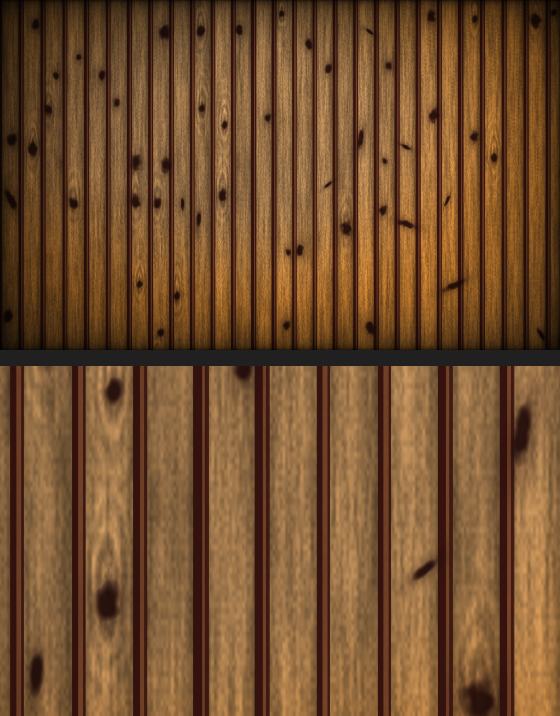
Top: the whole. Bottom: its middle third, enlarged.
This texture is drawn by a Shadertoy shader. Its source:

```glsl
// Vertical wooden wall boards with double dark grooves, fine grain and knots.
// Board space has one unit per board; hashed cells scatter tilted knots,
// then a warm tint and a vignette light the whole wall.

const float BOARDS = 26.5;
const float TAU = 6.2832;
const vec3 TAN_WOOD = vec3(0.67, 0.50, 0.315);
const vec3 ORANGE_WOOD = vec3(0.75, 0.475, 0.18);
const vec3 GROOVE_DARK = vec3(0.19, 0.065, 0.05);
const vec3 GROOVE_RIDGE = vec3(0.40, 0.21, 0.125);
const vec3 KNOT_DARK = vec3(0.11, 0.035, 0.03);

float hash(vec2 p) {
    return fract(sin(dot(p, vec2(127.1, 311.7))) * 43758.5453);
}

float noise(vec2 p) {
    vec2 i = floor(p), f = fract(p);
    f = f * f * (3.0 - 2.0 * f);
    return mix(mix(hash(i), hash(i + vec2(1, 0)), f.x),
               mix(hash(i + vec2(0, 1)), hash(i + vec2(1, 1)), f.x), f.y);
}

mat2 rotation(float a) {
    return mat2(cos(a), -sin(a), sin(a), cos(a));
}

// Soft-edged vertical line of the given half width
float line(float x, float halfWidth, float blur) {
    return 1.0 - smoothstep(halfWidth - blur, halfWidth + blur, abs(x));
}

// Long streaks, fine fibres and short flecks, about 0..1
float grain(vec2 p, float seed) {
    float streaks = noise(vec2(p.x * 7.0 + seed * 40.0, p.y * 0.35));
    float fibres = noise(vec2(p.x * 17.0, p.y * 1.1 + seed * 30.0));
    float flecks = noise(p * vec2(24.0, 11.0));
    return 0.3 * streaks + 0.4 * fibres + 0.3 * flecks;
}

// x: knot darkness, y: signed ring pattern confined to its own board
vec2 knots(vec2 p, float cellHeight) {
    vec2 home = floor(p / vec2(1.0, cellHeight));
    vec2 result = vec2(0.0);
    for (int j = -1; j <= 1; j++)
    for (int i = -1; i <= 1; i++) {
        vec2 cell = home + vec2(i, j);
        if (hash(cell + 3.7) > 0.52) continue;
        vec2 jitter = vec2(hash(cell + 11.3), hash(cell + 23.9));
        vec2 q = p - (cell + mix(vec2(0.3, 0.1), vec2(0.8, 0.9), jitter))
                     * vec2(1.0, cellHeight);

        // Round knots mostly, some slanted streaks
        float kind = hash(cell + 41.1);
        float streak = step(0.7, kind);
        float size = mix(0.14, 0.33, pow(hash(cell + 57.3), 1.5));
        float tilt = mix(0.3, 1.3, streak) * (2.0 * hash(cell + 71.7) - 1.0);
        vec2 radii = size * mix(vec2(0.9, 1.3), vec2(0.6, 2.0), streak);
        float r = length(rotation(tilt) * q / radii);
        float rough = r + 0.4 * (noise(q * 6.0 + cell) - 0.5);
        float core = 1.0 - smoothstep(0.4, 1.4, rough);
        float halo = 0.4 * exp(-0.4 * r * r);
        result.x = max(result.x, max(core, halo));

        // Stretched growth rings around some knots
        if (i == 0 && kind < 0.3) {
            float d = length((q - vec2(0.0, 0.25)) * vec2(1.0, 0.25));
            d += 0.1 * noise(q * vec2(4.0, 1.5) + cell);
            result.y += sin(d * 42.0) * exp(-7.0 * d * d);
        }
    }
    return result;
}

// Overlay one wide groove, a reddish ridge and a thin groove beside it
vec3 addGroove(vec3 wood, float x, float seed, float blur) {
    float wide = line(x, mix(0.045, 0.075, seed), blur);
    float ridge = line(x - 0.06, 0.10, blur);
    float thin = line(x - 0.15, mix(0.02, 0.035, seed), blur);
    vec3 color = wood * (1.0 - 0.3 * exp(-pow(x / 0.2, 2.0)));
    color = mix(color, GROOVE_RIDGE, 0.8 * ridge);
    return mix(color, GROOVE_DARK, max(wide, 0.85 * thin));
}

void mainImage(out vec4 fragColor, in vec2 fragCoord) {
    vec2 uv = fragCoord / iResolution.xy;
    float pixel = BOARDS / iResolution.x;
    vec2 p = fragCoord * pixel;
    float wallHeight = BOARDS * iResolution.y / iResolution.x;

    // Boards vary slowly in width across the wall
    p.x -= 0.9 + 0.17 * sin(TAU * uv.x);
    float board = floor(p.x);
    float seed = hash(vec2(board, 5.3));

    // Wood: warmer away from the upper middle
    float warmth = smoothstep(0.18, 0.52, length((uv - vec2(0.42, 0.66)) * vec2(0.9, 0.85)));
    vec3 color = mix(TAN_WOOD, ORANGE_WOOD, warmth);
    color *= mix(0.90, 1.06, seed);
    color *= mix(0.54, 1.22, grain(p, seed));

    // Rings under the grooves, dark knots over them
    vec2 knot = knots(p, wallHeight / 4.0);
    color *= 1.0 - 0.2 * knot.y;
    float nearest = floor(p.x + 0.5);
    color = addGroove(color, p.x - nearest, hash(vec2(nearest, 8.1)), 0.6 * pixel);
    color = mix(color, KNOT_DARK, 0.93 * knot.x);

    // Light is level in the middle and falls off at the edges, more on the left
    vec2 edge = 4.0 * uv * (1.0 - uv);
    float vignette = min(1.2 * pow(max(edge.x * edge.y, 0.0), 0.3), 1.08);
    color *= vignette * mix(0.86, 1.12, uv.x);
    fragColor = vec4(color, 1.0);
}
```
